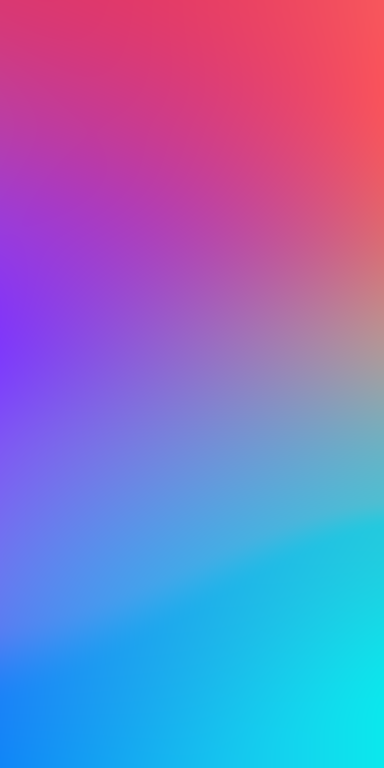
This background is drawn by a WebGL 2 fragment shader. Its source:

```glsl
#version 300 es
precision highp float;

#define ROW_STEP 0.15
#define CREST_LEFT 0.135
#define CREST_RIGHT 0.33
#define CREST_CURVE 0.65
#define SOFT_LEFT 0.055
#define SOFT_RIGHT 0.02
#define POOL_DEPTH 0.27

uniform vec2 u_resolution;
out vec4 fragColor;

const int ROWS = 7;

// Colour ramps of the sky, from top to bottom
const vec3 LEFT_RAMP[ROWS] = vec3[ROWS](
  vec3(0.85, 0.22, 0.45), vec3(0.74, 0.24, 0.63), vec3(0.60, 0.23, 0.86),
  vec3(0.50, 0.22, 0.98), vec3(0.49, 0.36, 0.95), vec3(0.41, 0.47, 0.94),
  vec3(0.28, 0.50, 0.96));
const vec3 MIDDLE_RAMP[ROWS] = vec3[ROWS](
  vec3(0.90, 0.24, 0.40), vec3(0.83, 0.24, 0.51), vec3(0.71, 0.27, 0.68),
  vec3(0.59, 0.41, 0.78), vec3(0.43, 0.56, 0.86), vec3(0.25, 0.67, 0.91),
  vec3(0.15, 0.70, 0.93));
const vec3 RIGHT_RAMP[ROWS] = vec3[ROWS](
  vec3(0.97, 0.34, 0.36), vec3(0.97, 0.33, 0.36), vec3(0.87, 0.41, 0.44),
  vec3(0.70, 0.59, 0.59), vec3(0.39, 0.71, 0.78), vec3(0.20, 0.80, 0.86),
  vec3(0.14, 0.82, 0.88));

// Colours of the pool, at its crest and in its depth
const vec3 CREST_BLUE = vec3(0.11, 0.51, 0.97);
const vec3 CREST_SKY = vec3(0.12, 0.68, 0.92);
const vec3 CREST_TEAL = vec3(0.14, 0.79, 0.87);
const vec3 DEEP_BLUE = vec3(0.01, 0.54, 0.97);
const vec3 DEEP_SKY = vec3(0.08, 0.74, 0.94);
const vec3 DEEP_CYAN = vec3(0.04, 0.91, 0.93);

// Smooth Catmull-Rom curve through a colour ramp
vec3 sampleRamp(vec3 ramp[ROWS], float position) {
  float p = clamp(position, 0.0, float(ROWS - 1));
  int i = min(int(p), ROWS - 2);
  float t = p - float(i);
  vec3 a = ramp[max(i - 1, 0)];
  vec3 b = ramp[i];
  vec3 c = ramp[i + 1];
  vec3 d = ramp[min(i + 2, ROWS - 1)];
  vec3 slopeB = 0.5 * (c - a);
  vec3 slopeC = 0.5 * (d - b);
  vec3 bend = 3.0 * (c - b) - 2.0 * slopeB - slopeC;
  vec3 twist = 2.0 * (b - c) + slopeB + slopeC;
  return b + t * (slopeB + t * (bend + t * twist));
}

// Parabola through the colours at the left, middle and right
vec3 blendAcross(vec3 left, vec3 middle, vec3 right, float x) {
  return left * (2.0 * x - 1.0) * (x - 1.0)
       + middle * 4.0 * x * (1.0 - x)
       + right * x * (2.0 * x - 1.0);
}

vec3 skyColor(vec2 uv) {
  float row = (1.0 - uv.y) / ROW_STEP;
  return blendAcross(sampleRamp(LEFT_RAMP, row), sampleRamp(MIDDLE_RAMP, row),
                     sampleRamp(RIGHT_RAMP, row), uv.x);
}

vec3 poolColor(float x, float depth) {
  vec3 crest = blendAcross(CREST_BLUE, CREST_SKY, CREST_TEAL, x);
  vec3 deep = blendAcross(DEEP_BLUE, DEEP_SKY, DEEP_CYAN, x);
  return mix(crest, deep, smoothstep(0.0, POOL_DEPTH, depth));
}

void main() {
  vec2 uv = gl_FragCoord.xy / u_resolution;

  // Soft S-shaped crest rising to the right
  float rise = mix(uv.x, smoothstep(0.0, 1.0, uv.x), CREST_CURVE);
  float depth = mix(CREST_LEFT, CREST_RIGHT, rise) - uv.y;
  float softness = mix(SOFT_LEFT, SOFT_RIGHT, uv.x);
  float pool = smoothstep(-softness, softness, depth);

  vec3 color = mix(skyColor(uv), poolColor(uv.x, depth), pool);
  fragColor = vec4(clamp(color, 0.0, 1.0), 1.0);
}
```
